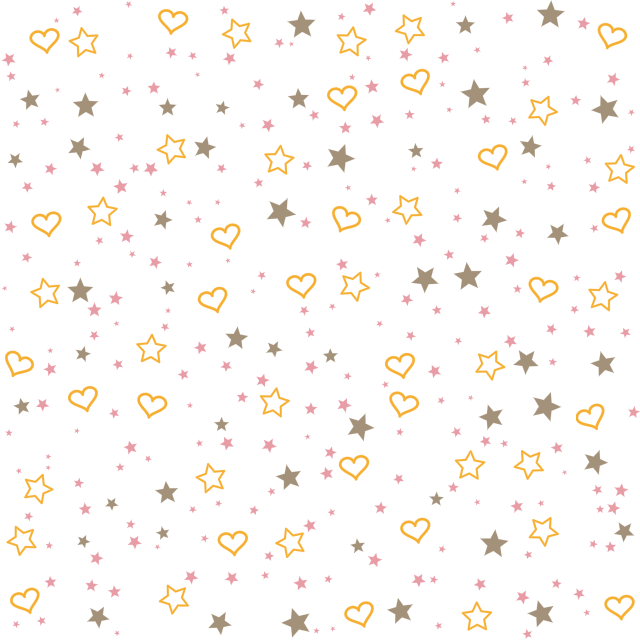
Give the GLSL for this pattern, as a Shadertoy shader.

```glsl
// Scattered outlined hearts and stars with solid taupe and pink stars on white.

const float PI = 3.14159;
const vec3 WHITE = vec3(1.0);
const vec3 GOLD  = vec3(0.965, 0.685, 0.19);
const vec3 TAUPE = vec3(0.64, 0.57, 0.475);
const vec3 PINK  = vec3(0.91, 0.61, 0.65);

const float LARGE_GRID = 10.0;   // cells across the canvas
const float SMALL_GRID = 18.0;
const int HEART = 0;
const int OUTLINE_STAR = 1;

struct Motif {
    vec2 center;
    float radius;
    float angle;
    int kind;
};

vec2 hash2(vec2 p, float seed) {
    vec3 q = fract((p.xyx + seed) * vec3(0.1031, 0.1030, 0.0973));
    q += dot(q, q.yzx + 33.33);
    return fract((q.xx + q.yz) * q.zy);
}

vec2 rotate(vec2 p, float a) {
    float c = cos(a), s = sin(a);
    return vec2(c * p.x - s * p.y, s * p.x + c * p.y);
}

float segmentDistance(vec2 p, vec2 a, vec2 b) {
    vec2 d = p - a, e = b - a;
    return length(d - e * clamp(dot(d, e) / dot(e, e), 0.0, 1.0));
}

// Signed distance to a five-pointed star; waist is inner over outer radius.
float starDistance(vec2 p, float radius, float waist) {
    float sector = PI / 5.0;
    float a = abs(mod(atan(p.x, p.y) + sector, 2.0 * sector) - sector);
    vec2 q = length(p) * vec2(sin(a), cos(a));
    vec2 tip = vec2(0.0, radius);
    vec2 valley = radius * waist * vec2(sin(sector), cos(sector));
    vec2 e = valley - tip, d = q - tip;
    return segmentDistance(q, tip, valley) * sign(e.x * d.y - e.y * d.x);
}

// Right half of a heart curve, one unit wide, t from notch to tip.
vec2 heartPoint(float t) {
    float s = sin(t);
    float y = 13.0 * cos(t) - 5.0 * cos(2.0 * t) - 2.0 * cos(3.0 * t) - cos(4.0 * t);
    return vec2(s * s * s, (y + 2.5) * 0.055);
}

// Distance to the heart line, using its mirror symmetry.
float heartDistance(vec2 p, float halfWidth) {
    const int STEPS = 20;
    p = vec2(abs(p.x), p.y) / halfWidth;
    float d = 10.0;
    vec2 a = heartPoint(0.0);
    for (int i = 1; i <= STEPS; i++) {
        vec2 b = heartPoint(PI * float(i) / float(STEPS));
        d = min(d, segmentDistance(p, a, b));
        a = b;
    }
    return d * halfWidth;
}

// Random centre that keeps the whole motif inside its cell.
vec2 placeInCell(vec2 cell, float grid, float radius, float seed) {
    vec2 jitter = 2.0 * hash2(cell, seed) - 1.0;
    return (cell + 0.5) / grid + jitter * (0.5 / grid - radius);
}

// Each block of 2 by 2 cells holds a heart, an outline and two solid stars.
Motif largeMotif(vec2 cell) {
    vec2 random = hash2(cell, 7.0);
    vec2 shuffle = hash2(floor(cell / 2.0), 41.0);
    vec2 slot = mod(cell, 2.0);
    if (shuffle.y > 0.5) slot = slot.yx;
    Motif m;
    m.kind = int(mod(slot.x + 2.0 * slot.y + floor(4.0 * shuffle.x), 4.0));
    m.radius = m.kind <= OUTLINE_STAR ? 0.025 : mix(0.0105, 0.0245, random.x);
    m.angle = (random.y - 0.5) * (m.kind == HEART ? 0.9 : 1.2);
    m.center = placeInCell(cell, LARGE_GRID, m.radius, 19.0);
    return m;
}

// True where a small star would crowd a large motif.
bool isCrowded(vec2 center, float radius) {
    vec2 cell = floor(center * LARGE_GRID);
    for (int y = -1; y <= 1; y++)
    for (int x = -1; x <= 1; x++) {
        Motif m = largeMotif(cell + vec2(x, y));
        if (distance(center, m.center) < m.radius + radius + 0.004) return true;
    }
    return false;
}

vec3 paint(vec3 base, vec3 ink, float d, float blur) {
    return mix(ink, base, smoothstep(-blur, blur, d));
}

void mainImage(out vec4 fragColor, in vec2 fragCoord) {
    vec2 uv = fragCoord / iResolution.y;
    float blur = 0.75 / iResolution.y;
    vec3 color = WHITE;

    // Small pink stars
    vec2 cell = floor(uv * SMALL_GRID);
    vec2 random = hash2(cell, 63.0);
    float radius = mix(0.0037, 0.0118, random.x);
    vec2 center = placeInCell(cell, SMALL_GRID, radius, 87.0);
    float d = starDistance(rotate(uv - center, (random.y - 0.5) * 1.2), radius, 0.47);
    if (d < blur && !isCrowded(center, radius)) color = paint(color, PINK, d, blur);

    // Large motifs
    Motif m = largeMotif(floor(uv * LARGE_GRID));
    vec2 p = rotate(uv - m.center, m.angle);
    if (m.kind == HEART)
        color = paint(color, GOLD, heartDistance(p, 0.0218) - 0.0021, blur);
    else if (m.kind == OUTLINE_STAR)
        color = paint(color, GOLD, abs(starDistance(p, 0.0232, 0.5)) - 0.0016, blur);
    else
        color = paint(color, TAUPE, starDistance(p, m.radius, 0.46), blur);

    fragColor = vec4(color, 1.0);
}
```
